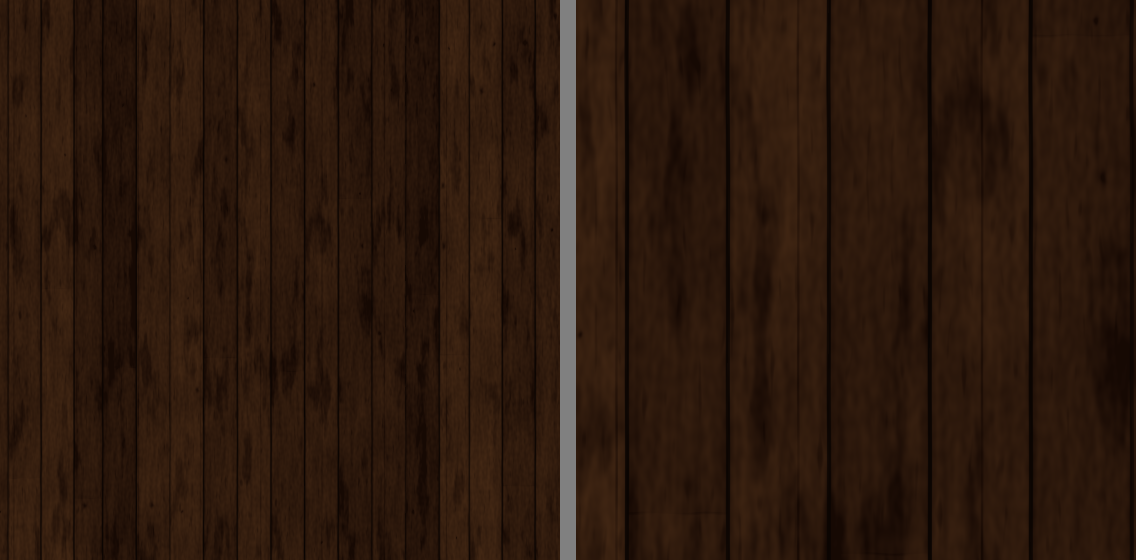
Left: the whole. Right: its middle third, enlarged.
A WebGL 2 fragment shader for this texture:

```glsl
#version 300 es
precision highp float;
// Dark stained wooden boards, seventeen across, with grooves, grain and stains.
uniform vec2 u_resolution;
out vec4 fragColor;

const int BOARDS = 17;

// Stain level of each board and depth of the groove on its left.
const float tone[17] = float[17](.80, .86, .60, .42, .75, .84, .62, .77, .64,
                                 .70, .54, .60, .42, .87, .85, .62, .70);
const float depth[17] = float[17](.65, .9, .9, .9, 1., .5, .95, .9, .9,
                                  1., .95, .75, .55, .9, .75, .95, .95);
// Where a thin split runs along a board, as a share of its width (0 = none).
const float split[17] = float[17](.18, 0., .1, 0., .07, .9, 0., .7, 0.,
                                  .52, 0., .37, 0., .25, 0., 0., 0.);

vec2 hash2(vec2 p) {
    vec3 q = fract(p.xyx * vec3(.1031, .1030, .0973));
    q += dot(q, q.yzx + 33.33);
    return fract((q.xx + q.yz) * q.zy);
}

float cornerSlope(vec2 cell, vec2 offset) {
    float angle = 6.28318 * hash2(cell).x;
    return dot(vec2(cos(angle), sin(angle)), offset);
}

float gradientNoise(vec2 p) {
    vec2 i = floor(p), f = fract(p), s = f * f * f * (f * (f * 6. - 15.) + 10.);
    vec2 e = vec2(1, 0);
    return mix(mix(cornerSlope(i, f), cornerSlope(i + e, f - e), s.x),
               mix(cornerSlope(i + e.yx, f - e.yx), cornerSlope(i + 1., f - 1.), s.x), s.y);
}

float fbm(vec2 p) {
    float sum = 0., gain = 1.;
    for (int i = 0; i < 4; i++) {
        sum += gain * gradientNoise(p);
        p = p * 2.03 + 17.;
        gain *= .55;
    }
    return sum;
}

// Left edge of a board; the middle run is slightly wider than the rest.
float boardEdge(int i) {
    float even = float(i) / float(BOARDS);
    return i > 2 && i < 14 ? even - .0076 + .00128 * float(i - 3) : even;
}

float line(float d, float halfWidth, float soft) {
    return 1. - smoothstep(halfWidth - soft, halfWidth + soft, abs(d));
}

// Small dark knots, scattered one to a cell in some of the cells.
float knots(vec2 p) {
    vec2 grid = p * vec2(17, 8), cell = floor(grid);
    vec2 spot = hash2(cell + 71.), kind = hash2(cell + 131.);
    vec2 d = (fract(grid) - .2 - .6 * spot) / vec2(17, 8);
    d.x += .002 * gradientNoise(p * 150.);
    float size = mix(.0015, .0045, kind.y * kind.y);
    return step(.76, kind.x) * exp(-dot(d, d * vec2(1.5, .5)) / (size * size));
}

void main() {
    vec2 uv = gl_FragCoord.xy / u_resolution;
    float soft = .8 / u_resolution.x;
    float x = fract(uv.x - .0143 + .0006 * gradientNoise(vec2(3, uv.y * 12.)));

    // Find the board and its two edges.
    int id = 0;
    for (int i = 1; i < BOARDS; i++) if (x >= boardEdge(i)) id = i;
    int next = (id + 1) % BOARDS;
    float left = x - boardEdge(id), right = boardEdge(id + 1) - x;
    float width = left + right;
    vec2 p = vec2(x + float(id) * 3.7, uv.y + 5.3 * hash2(vec2(id, 9)).x);

    // Stains: wide clouds shared by neighbours, then smears within a board.
    float level = tone[id] + .09 * fbm(uv * vec2(5, 6) + 3.);
    level += .17 * fbm(p * vec2(16, 8));
    level -= .42 * smoothstep(.12, .6, fbm(p * vec2(32, 7) + 40.));

    // Grain: long streaks, short fibres, fine speckle and dark pores.
    level += .15 * gradientNoise(p * vec2(85, 6));
    level += .20 * gradientNoise(p * vec2(190, 24));
    level += .17 * gradientNoise(p * vec2(250, 110));
    level -= .25 * smoothstep(.3, .6, gradientNoise(p * vec2(210, 35) + 90.));

    // Some boards change tone faintly at a cross joint.
    vec2 joint = hash2(vec2(id, 23));
    float jointY = uv.y - .1 - .8 * joint.x + .0012 * gradientNoise(uv * 60.);
    float hasJoint = step(.45, joint.y);
    level += hasJoint * .07 * (.5 - smoothstep(-soft, soft, jointY));
    level -= hasJoint * .12 * line(jointY, .0008, soft)
           * smoothstep(-.2, .3, gradientNoise(uv * 45.));

    // Knots and the worn thin split.
    level -= .6 * knots(vec2(x, uv.y));
    float wear = .65 + .6 * gradientNoise(vec2(float(id) * 5., uv.y * 14.));
    float crack = line(left - split[id] * width, .0007, soft);
    level -= step(.01, split[id]) * .5 * wear * crack;

    // Edges darken toward the grooves, with a faint worn lip beside them.
    float nearSeam = max(depth[id] * exp(-left / .0035), depth[next] * exp(-right / .0025));
    level -= .3 * nearSeam;
    level += .08 * line(left - .0045, .001, .0012);

    vec3 wood = mix(vec3(.08, .03, .01), vec3(.24, .14, .07), clamp(level, .05, 1.2));
    float groove = max(depth[id] * line(left, .0014, soft), depth[next] * line(right, .0010, soft));
    groove *= .92 + .2 * gradientNoise(vec2(float(id), uv.y * 25.));
    fragColor = vec4(mix(wood, vec3(.035, .014, .006), clamp(groove, 0., 1.)), 1);
}
```
